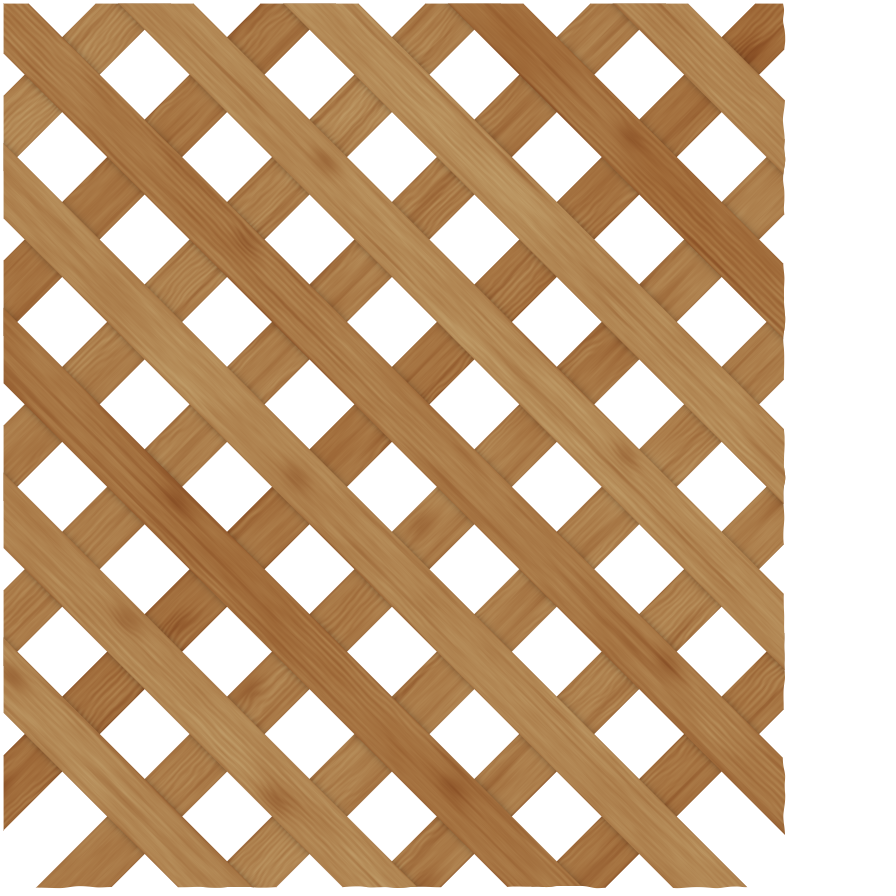
Give the GLSL for this pattern, as a Shadertoy shader.

```glsl
// Diagonal wooden lattice panel: long slats laid over crossing slats, on white.

const float PERIOD = 0.1301;              // spacing of parallel slats
const float HALF_WIDTH = 0.0296;          // half the width of a slat
const float UNDER_START = 0.1080;         // centre of the first under slat
const float OVER_START = -0.0098;         // centre of the over slat with index 0
const vec2 PANEL_MIN = vec2(0.004, 0.004);
const vec2 PANEL_MAX = vec2(0.875, 0.990);
const vec3 BACKDROP = vec3(1.0);
const vec3 RED_WOOD = vec3(0.635, 0.430, 0.235);
const vec3 OCHRE_WOOD = vec3(0.712, 0.552, 0.350);
const float KNOT_CELL = 0.23;
const float RING_FREQ = 1050.0;

// Tone of each slat: 0 is red-brown, 1 is pale ochre
const float OVER_TONE[9] = float[9](0.8, 0.75, 0.15, 0.85, 0.4, 0.95, 0.9, 0.12, 0.75);
const float UNDER_TONE[9] = float[9](0.6, 0.3, 0.6, 0.5, 0.1, 0.42, 0.6, 0.5, 0.1);

float hash(vec2 p) {
    vec3 q = fract(vec3(p.xyx) * 0.1031);
    q += dot(q, q.yzx + 33.33);
    return fract((q.x + q.y) * q.z);
}

float noise(vec2 p) {
    vec2 i = floor(p), f = fract(p);
    f = f * f * (3.0 - 2.0 * f);
    return mix(mix(hash(i), hash(i + vec2(1, 0)), f.x),
               mix(hash(i + vec2(0, 1)), hash(i + vec2(1, 1)), f.x), f.y);
}

float fbm(vec2 p) {
    float sum = 0.0, amp = 0.5;
    for (int i = 0; i < 4; i++) {
        sum += amp * noise(p);
        p = p * 2.03 + 17.1;
        amp *= 0.5;
    }
    return sum / 0.9375;
}

// q.x runs along the slat, q.y across it from its centre line
vec3 wood(vec2 q, float tone, float seed, float waviness) {
    vec2 offset = vec2(seed * 37.0, seed * 91.0);

    // Sparse knots bend the grain and darken the wood
    float cell = floor(q.x / KNOT_CELL);
    vec2 rnd = vec2(hash(vec2(cell, seed)), hash(vec2(seed + 5.0, cell)));
    vec2 centre = vec2((cell + 0.25 + 0.5 * rnd.x) * KNOT_CELL, (rnd.y - 0.5) * HALF_WIDTH);
    vec2 k = (q - centre) / vec2(0.020, 0.011);
    float knot = step(0.6, hash(vec2(cell + 9.0, seed * 3.0))) * exp(-dot(k, k));

    // Broad clouds, long streaks, fine fibres and growth rings
    float cloud = fbm(q * vec2(9.0, 24.0) + offset);
    float streak = noise(q * vec2(4.0, 170.0) + offset + 50.0);
    float fibre = fbm(q * vec2(22.0, 330.0) + offset);
    float bend = waviness * fbm(q * vec2(13.0, 22.0) + offset + 80.0) + 0.006 * knot;
    float rings = sin((q.y + bend) * RING_FREQ);
    float ringMask = smoothstep(0.35, 0.7, noise(q * vec2(5.0, 30.0) + offset + 20.0));
    ringMask *= mix(1.0, 0.35, tone);

    vec3 col = mix(RED_WOOD, OCHRE_WOOD, clamp(tone + 0.9 * (cloud - 0.5), -0.2, 1.15));
    float shade = 1.0 + 0.13 * (fibre - 0.5) - 0.09 * smoothstep(0.62, 0.95, streak);
    shade += 0.055 * rings * ringMask - 0.14 * knot;

    // Slightly darker sawn edges
    float edge = HALF_WIDTH - abs(q.y);
    shade -= 0.10 * exp(-max(edge, 0.0) / 0.0014);
    return col * mix(vec3(1.0), vec3(shade, shade * shade, shade * shade * shade), 0.75);
}

float cover(float dist, float pixel) {
    return clamp(dist / pixel + 0.5, 0.0, 1.0);
}

void mainImage(out vec4 fragColor, in vec2 fragCoord) {
    float pixel = 1.0 / iResolution.y;
    vec2 p = vec2(fragCoord.x, iResolution.y - fragCoord.y) * pixel;   // y points down
    float u = (p.x + p.y) * 0.70711;
    float v = (p.x - p.y) * 0.70711;

    // Nearest slat in each direction; clamping leaves the far corners open
    float under = clamp(round((u - UNDER_START) / PERIOD), 0.0, 8.0);
    float over = clamp(round((v - OVER_START) / PERIOD), -4.0, 4.0);
    float underAcross = u - UNDER_START - under * PERIOD;
    float overAcross = v - OVER_START - over * PERIOD;
    float underDist = HALF_WIDTH - abs(underAcross);
    float overDist = HALF_WIDTH - abs(overAcross);

    // Trimmed panel with slightly uneven cut ends
    vec2 rough = 0.003 * (vec2(noise(p.yy * 45.0), noise(p.xx * 45.0 + 9.0)) - 0.5);
    vec2 inside = min(p - PANEL_MIN, PANEL_MAX + rough - p);
    float panelDist = min(inside.x, inside.y);

    vec3 underCol = wood(vec2(v, underAcross), UNDER_TONE[int(under)], under + 21.0, 0.022);
    underCol *= 1.0 - 0.16 * exp(min(overDist, 0.0) / 0.003);          // contact shadow
    vec3 overCol = wood(vec2(u, overAcross), OVER_TONE[int(over) + 4], over + 7.0, 0.007);

    vec3 col = mix(BACKDROP, underCol, cover(min(underDist, panelDist), pixel));
    col = mix(col, overCol, cover(min(overDist, panelDist), pixel));
    fragColor = vec4(col, 1.0);
}
```
